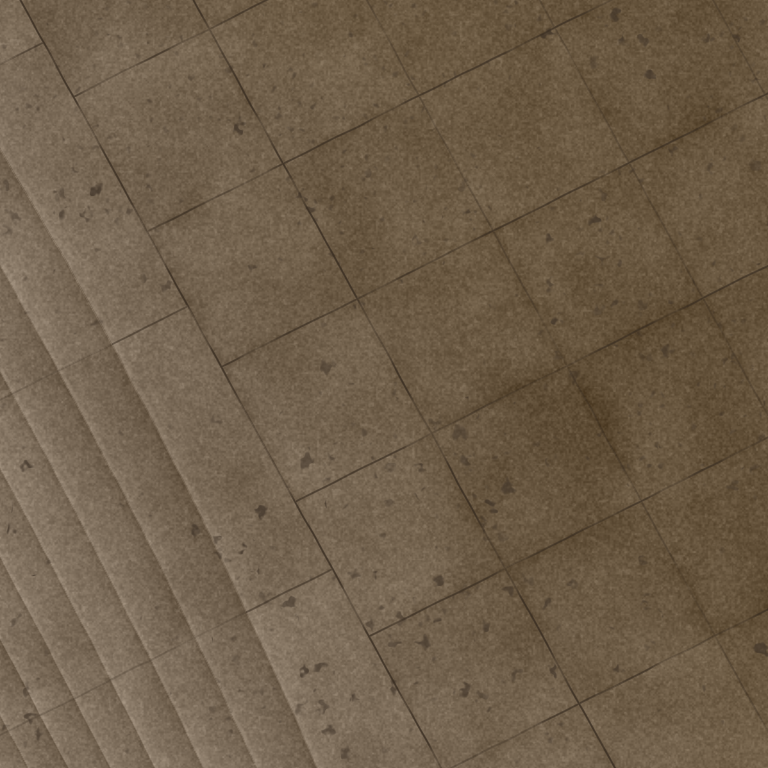
Reproduce this texture procedurally as a WebGL 2 fragment shader.

```glsl
#version 300 es
precision highp float;
uniform vec2 u_resolution;
out vec4 fragColor;

const vec2 CROSSING = vec2(0.465, 0.611);   // one joint crossing of the paving
const vec2 ACROSS = vec2(0.177, 0.0885);    // one slab, up to the right
const vec2 ALONG = vec2(0.0964, -0.1758);   // one slab, down to the right
const float SLAB = 0.2;                     // slab side in canvas units
const float BORDER_SLAB = 1.95;             // border slab length, in slabs
const vec3 PALE_STONE = vec3(0.485, 0.423, 0.352);
const vec3 BROWN_STONE = vec3(0.410, 0.340, 0.248);
const vec3 STAIN = vec3(0.23, 0.185, 0.145);
const vec3 JOINT = vec3(0.22, 0.175, 0.13);

float hash(vec2 p) {
    vec3 q = fract(vec3(p.xyx) * 0.1031);
    q += dot(q, q.yzx + 33.33);
    return fract((q.x + q.y) * q.z);
}

float noise(vec2 p) {
    vec2 i = floor(p), f = fract(p);
    f = f * f * (3.0 - 2.0 * f);
    return mix(mix(hash(i), hash(i + vec2(1, 0)), f.x),
               mix(hash(i + vec2(0, 1)), hash(i + vec2(1, 1)), f.x), f.y);
}

float fbm(vec2 p) {
    float sum = 0.0, gain = 0.5;
    for (int i = 0; i < 4; i++) {
        sum += gain * noise(p);
        p = mat2(1.6, 1.2, -1.2, 1.6) * p + 17.3;
        gain *= 0.5;
    }
    return sum;
}

float stroke(float d, float halfWidth, float pixel) {
    return 1.0 - smoothstep(halfWidth - 0.5 * pixel, halfWidth + pixel, d);
}

float nearestLine(float x) {
    return abs(x - round(x));
}

// Ragged dark spots, one candidate per cell, gathered in loose groups
float spots(vec2 p, float scale, float chance, float pixel) {
    vec2 q = p * scale + 0.45 * (vec2(noise(p * 150.0), noise(p * 150.0 + 40.0)) - 0.5);
    float cover = 0.0;
    for (int y = -1; y <= 1; y++)
    for (int x = -1; x <= 1; x++) {
        vec2 cell = floor(q) + vec2(x, y);
        vec2 center = cell + 0.2 + 0.6 * vec2(hash(cell + 7.0), hash(cell + 91.0));
        float group = smoothstep(0.4, 0.8, noise(cell / scale * 7.0 + 5.0));
        float present = step(hash(cell + 53.0), chance * (0.15 + 1.8 * group));
        float radius = mix(0.08, 0.24, hash(cell + 29.0));
        float soft = 0.06 + pixel * scale;
        float blot = 1.0 - smoothstep(radius - soft, radius + soft, length(q - center));
        cover = max(cover, blot * present * mix(0.35, 0.9, hash(cell + 13.0)));
    }
    return cover;
}

// Continuous step index: zero at the first edge, steps narrow further down
float stepIndex(vec2 slab) {
    float bend = 0.016 * pow(slab.y + 0.6, 2.0) * clamp(1.8 + 0.5 * slab.x, 0.0, 1.0);
    float s = -slab.x - 1.56 - bend;
    return 2.35 * s + 0.53 * s * max(s, 0.0);
}

// Shadow under each edge and worn pale nosing above it
float stepShade(float index, float pixel) {
    float t = index < 0.0 ? max(1.0 + index, 0.0) : fract(index);
    float edge = 15.0 * pixel;
    float shadow = exp(-5.0 * t) * smoothstep(0.0, edge, t) * step(0.0, index);
    float nosing = smoothstep(0.45, 1.0, t) * smoothstep(0.0, edge, 1.0 - t);
    float rim = smoothstep(0.88, 0.97, t) * smoothstep(0.0, edge, 1.0 - t);
    return 0.035 * nosing + 0.035 * rim - 0.075 * shadow;
}

float joints(vec2 slab, vec2 uv, float pixel) {
    float paving = step(-1.0, slab.x);
    float column = slab.x > -1.5 ? nearestLine(slab.x) * SLAB : 1.0;
    float paveRow = nearestLine(slab.y) * SLAB;
    float borderRow = nearestLine((slab.y + 0.45) / BORDER_SLAB) * BORDER_SLAB * SLAB;
    float wear = 0.45 + 0.55 * smoothstep(0.25, 0.6, noise(uv * 24.0));
    float fade = mix(1.0, 0.4, smoothstep(0.6, 1.1, slab.x));
    float rowFade = mix(stepIndex(slab) > 0.0 ? 0.3 : 0.7, 0.85, paving);
    float rows = stroke(mix(borderRow, paveRow, paving), 0.0009, pixel) * rowFade;
    return max(stroke(column, 0.0009, pixel) * fade, rows) * wear;
}

void main() {
    vec2 uv = gl_FragCoord.xy / u_resolution;
    float pixel = 1.0 / min(u_resolution.x, u_resolution.y);
    vec2 wobble = 0.0014 * (vec2(noise(uv * 30.0), noise(uv * 30.0 + 9.0)) - 0.5);
    vec2 slab = inverse(mat2(ACROSS, ALONG)) * (uv + wobble - CROSSING);
    float index = stepIndex(slab);
    float paving = step(-1.0, slab.x);

    // Broad tone: pale on the steps, brown to the right
    float brown = smoothstep(-2.2, 1.6, slab.x + 0.9 * (fbm(uv * 6.0) - 0.5));
    vec3 color = mix(PALE_STONE, BROWN_STONE, brown);
    vec2 borderId = vec2(floor(max(index, -1.0)) - 20.0, floor((slab.y + 0.45) / BORDER_SLAB));
    vec2 id = mix(borderId, floor(slab), paving);
    color += 0.03 * (hash(id + 61.0) - 0.5);
    color += 0.10 * (fbm(uv * 13.0 + 3.0) - 0.47);

    // Damp darkening beside joints and over one slab
    float nearJoint = exp(-14.0 * min(nearestLine(slab.x), nearestLine(slab.y)));
    color -= 0.05 * paving * nearJoint * smoothstep(0.4, 0.7, noise(uv * 9.0 + 2.0));
    color -= 0.05 * exp(-4.0 * dot(slab - vec2(0.55, 1.4), slab - vec2(0.55, 1.4)));
    color += stepShade(index, pixel);

    // Stone grain, spots and joints
    float grain = noise(uv * 260.0) + noise(uv * 430.0 + 31.0) - 1.0;
    color += grain * vec3(0.062, 0.060, 0.057);
    color += 0.035 * smoothstep(0.72, 0.95, noise(uv * 210.0 + 70.0));
    float spotted = max(spots(uv, 34.0, 0.16, pixel), 0.7 * spots(uv + 3.0, 75.0, 0.10, pixel));
    color = mix(color, STAIN, 0.75 * spotted);
    color = mix(color, JOINT, 0.8 * joints(slab, uv, pixel));
    fragColor = vec4(clamp(color, 0.0, 1.0), 1.0);
}
```
